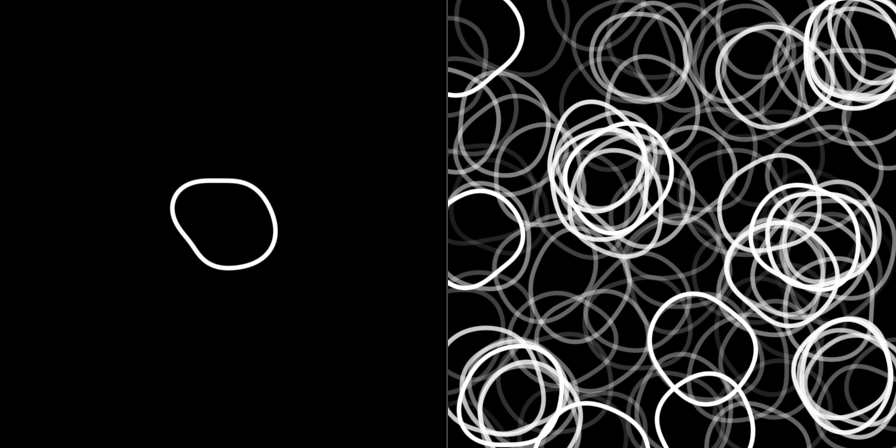
This pattern is drawn by a Shadertoy shader. Its source:

```glsl
// Two panels: one wobbly white ring at left, a dense scatter of overlapping rings at right.

// Lengths are in canvas heights; the canvas is two units wide.
const float TAU = 6.2831853;
const float RING_RADIUS = 0.105;
const vec4 LOBE_SIZE = vec4(0.056, 0.116, 0.047, 0.042);  // one to four lobes
const vec4 SOLO_PHASE = vec4(0.82, 5.24, 1.57, 4.36);
const vec2 SOLO_CENTER = vec2(0.5, 0.5);
const float SCATTER_WOBBLE = 0.65;
const float CORE_WIDTH = 0.0030;
const float EDGE_WIDTH = 0.0072;
const float DIVIDER_WIDTH = 0.003;
const float DIVIDER_GREY = 0.33;
const int GRID = 8;                               // faint rings per row and column
const float FAINT_MAX = 0.52;
const float RINGS_PER_SPREAD = 85.0;

// Knots of bright rings: center, spread, brightness.
const int KNOTS = 12;
const vec4 KNOT[KNOTS] = vec4[KNOTS](
    vec4(0.035, 0.910, 0.000, 1.00),
    vec4(0.062, 0.470, 0.000, 1.00),
    vec4(0.380, 0.600, 0.065, 1.00),
    vec4(0.800, 0.475, 0.090, 1.00),
    vec4(0.910, 0.890, 0.060, 0.95),
    vec4(0.570, 0.225, 0.000, 1.00),
    vec4(0.140, 0.110, 0.060, 1.00),
    vec4(0.880, 0.165, 0.040, 0.95),
    vec4(0.575, 0.050, 0.000, 1.00),
    vec4(0.730, 0.830, 0.012, 0.80),
    vec4(0.430, 0.870, 0.035, 0.55),
    vec4(0.325, -0.015, 0.000, 1.00));

vec3 hash3(vec2 p) {
    vec3 q = fract(vec3(p.xyx) * vec3(0.1031, 0.1030, 0.0973));
    q += dot(q, q.yxz + 33.33);
    return fract((q.xxy + q.yzz) * q.zyx);
}

// Soft outline of a circle bent by four angular harmonics.
float wobblyRing(vec2 p, float radius, vec4 lobes, vec4 phase) {
    float len = length(p);
    if (abs(len - radius) > radius * 0.4) return 0.0;
    vec4 order = vec4(1.0, 2.0, 3.0, 4.0);
    vec4 angle = order * atan(p.y, p.x) - phase;
    float bend = 1.0 + dot(lobes, cos(angle));
    float slope = dot(lobes * order, sin(angle)) / bend;
    float dist = abs(len - radius * bend) * inversesqrt(1.0 + slope * slope);
    return 1.0 - smoothstep(CORE_WIDTH, EDGE_WIDTH, dist);
}

// Ring with random size and lobes.
float randomRing(vec2 p, vec2 seed) {
    vec3 rnd = hash3(seed + 71.0);
    float radius = RING_RADIUS * mix(0.97, 1.16, rnd.x);
    vec4 phase = vec4(hash3(seed + 137.0), rnd.y) * TAU;
    return wobblyRing(p, radius, LOBE_SIZE * SCATTER_WOBBLE, phase);
}

float screenBlend(float a, float b) {
    return 1.0 - (1.0 - a) * (1.0 - b);
}

// Faint rings on a jittered grid.
float faintRings(vec2 p) {
    float light = 0.0;
    for (int j = 0; j < GRID; j++)
    for (int i = 0; i < GRID; i++) {
        vec2 cell = vec2(i, j);
        vec3 rnd = hash3(cell + 11.0);
        vec2 center = (cell + 0.5 + 1.6 * (rnd.xy - 0.5)) / float(GRID);
        float grey = FAINT_MAX * mix(0.1, 1.0, rnd.z);
        light = screenBlend(light, grey * randomRing(p - center, cell));
    }
    return light;
}

// Bright rings gathered in knots; wider knots hold more rings.
float knotRings(vec2 p) {
    float light = 0.0;
    for (int k = 0; k < KNOTS; k++) {
        vec4 knot = KNOT[k];
        int count = 1 + int(knot.z * RINGS_PER_SPREAD);
        for (int n = 0; n < count; n++) {
            vec2 seed = vec2(20 + k, 40 + n);
            vec3 rnd = hash3(seed);
            vec2 offset = n == 0 ? vec2(0.0) : (2.0 * rnd.xy - 1.0) * knot.z;
            float grey = n == 0 ? knot.w : knot.w * mix(0.4, 1.0, rnd.z);
            light = screenBlend(light, grey * randomRing(p - knot.xy - offset, seed));
        }
    }
    return light;
}

void mainImage(out vec4 fragColor, in vec2 fragCoord) {
    vec2 uv = fragCoord / iResolution.xy * vec2(2.0, 1.0);
    float light;
    if (uv.x < 1.0) {
        light = wobblyRing(uv - SOLO_CENTER, RING_RADIUS, LOBE_SIZE, SOLO_PHASE);
    } else {
        vec2 p = uv - vec2(1.0, 0.0);
        light = screenBlend(faintRings(p), knotRings(p));
    }

    // Thin grey line between the panels.
    float divider = 1.0 - smoothstep(0.0, DIVIDER_WIDTH, abs(uv.x - 0.998));
    light = max(light, DIVIDER_GREY * divider);
    fragColor = vec4(vec3(light), 1.0);
}
```
